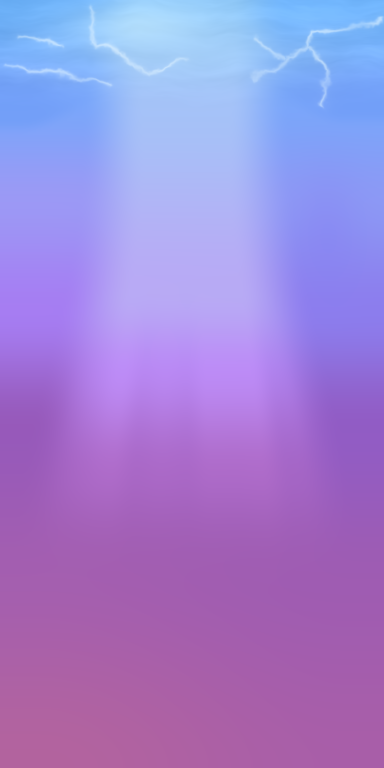
Reproduce this background procedurally as a WebGL 2 fragment shader.

```glsl
#version 300 es
precision highp float;
// Underwater light: a blue-to-magenta depth gradient, a soft widening shaft
// of light, and a rippled surface with thin bright caustic strands.
// Depth runs from 0 at the top edge to 1 at the bottom edge.

#define SHAFT_CENTER 0.485
#define SHAFT_TOP 0.19
#define SHAFT_SPREAD 0.16
#define SHAFT_SOFTNESS 0.075
#define STRAND_WIDTH 0.0055
#define STRAND_WARP 0.050
#define STRAND_GLOW 0.34
#define RIPPLE_GAIN 0.13

uniform vec2 u_resolution;
out vec4 outColor;

float hash(vec2 p) {
  return fract(sin(dot(p, vec2(127.1, 311.7))) * 43758.5453);
}

float noise(vec2 p) {
  vec2 i = floor(p), f = fract(p);
  f = f * f * (3.0 - 2.0 * f);
  return mix(mix(hash(i), hash(i + vec2(1, 0)), f.x),
             mix(hash(i + vec2(0, 1)), hash(i + vec2(1, 1)), f.x), f.y);
}

float fbm(vec2 p) {
  float sum = 0.0, gain = 0.5;
  for (int i = 0; i < 4; i++) {
    sum += gain * noise(p);
    p = p * 2.1 + 7.3;
    gain *= 0.5;
  }
  return sum;
}

float blob(vec2 p, vec2 center, vec2 size) {
  vec2 d = (p - center) / size;
  return exp(-dot(d, d));
}

float segmentDistance(vec2 p, vec2 a, vec2 b) {
  vec2 ab = b - a;
  return length(p - a - ab * clamp(dot(p - a, ab) / dot(ab, ab), 0.0, 1.0));
}

// Open water beside the shaft; the right side stays bluer for longer.
vec3 waterColor(float x, float depth) {
  float right = smoothstep(0.1, 0.9, x);
  vec3 c = mix(vec3(0.43, 0.70, 0.98), vec3(0.48, 0.65, 0.98), smoothstep(0.0, 0.15, depth));
  c = mix(c, mix(vec3(0.61, 0.60, 0.96), vec3(0.55, 0.60, 0.96), right), smoothstep(0.13, 0.27, depth));
  c = mix(c, mix(vec3(0.65, 0.49, 0.95), vec3(0.55, 0.49, 0.93), right), smoothstep(0.25, 0.41, depth));
  c = mix(c, mix(vec3(0.59, 0.35, 0.73), vec3(0.57, 0.36, 0.77), right), smoothstep(0.40, 0.56, depth));
  c = mix(c, mix(vec3(0.64, 0.37, 0.69), vec3(0.62, 0.36, 0.70), right), smoothstep(0.55, 0.76, depth));
  return mix(c, mix(vec3(0.70, 0.39, 0.62), vec3(0.66, 0.37, 0.66), right), smoothstep(0.72, 1.0, depth));
}

// Light inside the shaft, from pale cyan through lilac to orchid.
vec3 shaftColor(float depth) {
  vec3 c = mix(vec3(0.58, 0.80, 0.98), vec3(0.66, 0.77, 0.97), smoothstep(0.0, 0.15, depth));
  c = mix(c, vec3(0.73, 0.68, 0.96), smoothstep(0.13, 0.38, depth));
  c = mix(c, vec3(0.74, 0.55, 0.97), smoothstep(0.38, 0.49, depth));
  c = mix(c, vec3(0.68, 0.42, 0.79), smoothstep(0.47, 0.62, depth));
  return mix(c, vec3(0.65, 0.38, 0.70), smoothstep(0.60, 0.76, depth));
}

// Branching strands: a few guide lines bent by noise.
float strands(vec2 p) {
  const vec4 guides[11] = vec4[11](
    vec4(0.24, 0.01, 0.26, 0.11), vec4(0.26, 0.11, 0.39, 0.19),
    vec4(0.39, 0.19, 0.48, 0.16), vec4(0.05, 0.10, 0.16, 0.12),
    vec4(0.00, 0.17, 0.28, 0.22), vec4(0.66, 0.20, 0.79, 0.12),
    vec4(0.79, 0.12, 0.81, 0.08), vec4(0.81, 0.08, 1.00, 0.055),
    vec4(0.79, 0.12, 0.86, 0.18), vec4(0.86, 0.18, 0.85, 0.28),
    vec4(0.67, 0.10, 0.73, 0.15));
  p += STRAND_WARP * (vec2(fbm(p * 17.0), fbm(p * 17.0 + 31.0)) - 0.47);
  float light = 0.0;
  for (int i = 0; i < 11; i++) {
    float d = segmentDistance(p, guides[i].xy, guides[i].zw) / STRAND_WIDTH;
    light = max(light, exp(-d * d) + 0.2 * exp(-d * 0.35));
  }
  return light * (0.55 + 0.6 * noise(p * 14.0));
}

void main() {
  vec2 uv = gl_FragCoord.xy / u_resolution;
  float depth = 1.0 - uv.y;
  vec2 p = vec2(uv.x, 2.0 * depth);

  // Water, with a blue shade hanging low on the right.
  vec3 color = waterColor(uv.x, depth);
  color = mix(color, vec3(0.52, 0.50, 0.95), 0.4 * blob(p, vec2(0.85, 0.62), vec2(0.09, 0.16)));

  // Blue banks under the surface, with a firmer lower edge.
  float bankEdge = 0.33 - 0.10 * smoothstep(0.05, 0.35, uv.x) + 0.08 * smoothstep(0.65, 0.9, uv.x);
  float bank = smoothstep(0.14, 0.25, p.y) * (1.0 - smoothstep(bankEdge - 0.02, bankEdge + 0.025, p.y));
  bank *= smoothstep(0.17, 0.40, abs(uv.x - SHAFT_CENTER));
  color = mix(color, vec3(0.43, 0.61, 0.97), 0.65 * bank);

  // Shaft, widening and breaking into faint rays with depth.
  float halfWidth = SHAFT_TOP + SHAFT_SPREAD * smoothstep(0.2, 0.75, depth);
  float soft = SHAFT_SOFTNESS * (1.0 + 0.6 * depth);
  float offset = abs(uv.x - SHAFT_CENTER);
  float shaft = 1.0 - smoothstep(halfWidth - soft, halfWidth + soft, offset);
  float rayX = (uv.x - SHAFT_CENTER) / halfWidth;
  float rays = noise(vec2(rayX * 5.0 + 9.0, depth * 2.0)) - 0.5;
  shaft *= 0.92 + 0.35 * rays * smoothstep(0.35, 0.6, depth);
  color = mix(color, shaftColor(depth), shaft * (1.0 - smoothstep(0.60, 0.78, depth)));

  // Surface: stretched ripples, a broad glow and the strands.
  float surface = 1.0 - smoothstep(0.16, 0.30, p.y);
  float ripple = fbm(vec2(p.x * 5.0, p.y * 28.0 + 2.0 * fbm(p * 6.0)));
  color += surface * RIPPLE_GAIN * (ripple - 0.45);
  color = mix(color, vec3(0.76, 0.91, 0.98), 0.6 * blob(p, vec2(0.36, 0.07), vec2(0.17, 0.06)));
  color = mix(color, vec3(0.68, 0.84, 0.98), 0.45 * blob(p, vec2(0.50, 0.14), vec2(0.34, 0.08)));
  float strandFade = 1.0 - smoothstep(0.27, 0.32, p.y);
  color = mix(color, vec3(0.86, 0.94, 1.0), clamp(STRAND_GLOW * 1.6 * strands(p) * strandFade, 0.0, 1.0));

  outColor = vec4(clamp(color, 0.0, 1.0), 1.0);
}
```
